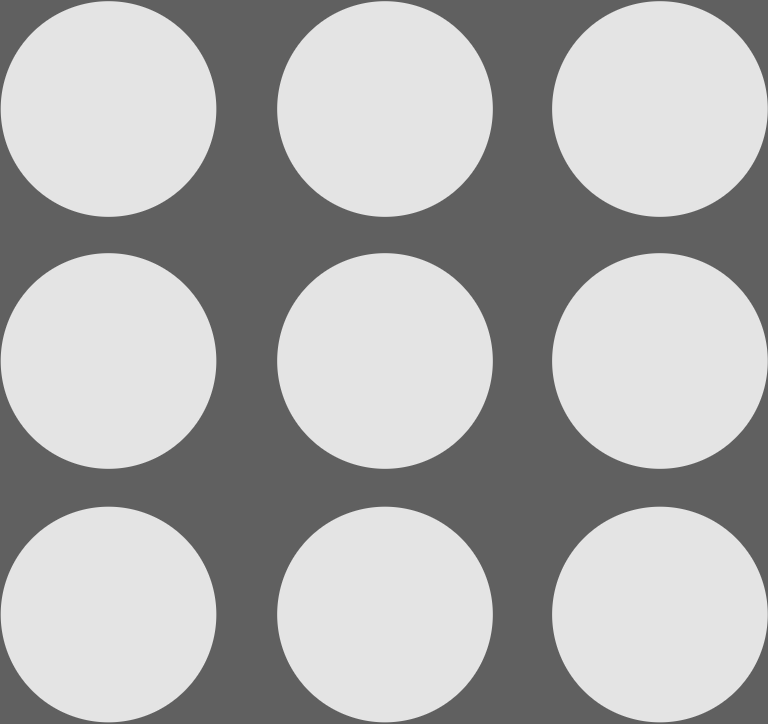
This pattern is drawn by a Shadertoy shader. Its source:

```glsl
// Three by three grid of pale discs on a flat grey ground.
// Each point finds its nearest grid cell, then a circle distance
// function with a one-pixel soft edge fills the disc.

// Lengths are fractions of the canvas width
const vec2  PITCH         = vec2(0.3590, 0.3291);
const vec2  GRID_CENTRE   = vec2(0.0003);
const float MIDDLE_NUDGE  = 0.0010;  // slight shift of the middle row and column
const float DISC_RADIUS   = 0.1404;
const float CELL_LIMIT    = 1.0;     // cells on each side of the middle one
const vec3  GROUND_COLOUR = vec3(0.376);
const vec3  DISC_COLOUR   = vec3(0.894);

// Signed distance to the disc in the nearest cell
float discGrid(vec2 p) {
    p -= GRID_CENTRE;
    vec2 cell = clamp(floor(p / PITCH + 0.5), -CELL_LIMIT, CELL_LIMIT);
    vec2 centre = cell * PITCH + MIDDLE_NUDGE * (1.0 - abs(cell));
    return length(p - centre) - DISC_RADIUS;
}

void mainImage(out vec4 fragColor, in vec2 fragCoord) {
    // Centred coordinates, one unit across the canvas
    vec2 p = (fragCoord - 0.5 * iResolution.xy) / iResolution.x;
    float pixel = 1.0 / iResolution.x;

    // Smooth disc coverage over the ground
    float coverage = clamp(0.5 - discGrid(p) / pixel, 0.0, 1.0);
    fragColor = vec4(mix(GROUND_COLOUR, DISC_COLOUR, coverage), 1.0);
}
```
